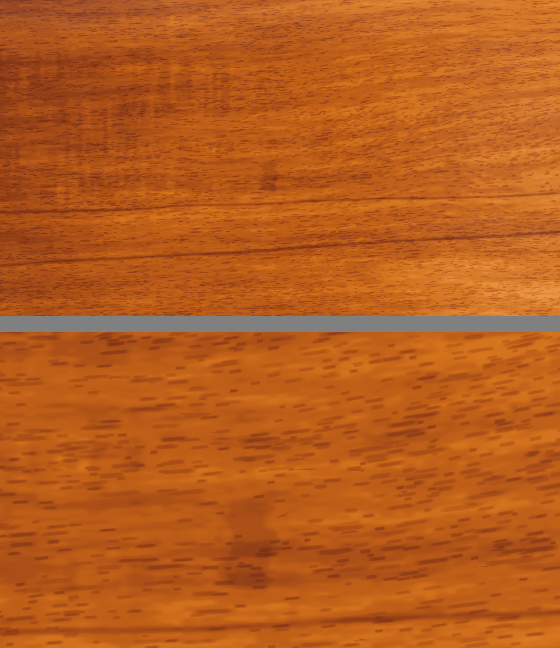
Top, the full canvas; bottom, a detail of the centre.
Reproduce this texture procedurally as a WebGL 2 fragment shader.

```glsl
#version 300 es
precision highp float;
// Polished red-brown timber with grain that climbs gently to the right.
// Stretched value noise gives bands and fibres, jittered cells give the pores,
// and cross-grain ripple, two dark seams and a soft sheen finish the board.

uniform vec2 u_resolution;
out vec4 fragColor;

float hash(vec2 p) {
  return fract(sin(dot(p, vec2(127.1, 311.7))) * 43758.5453);
}

float noise(vec2 p) {
  vec2 i = floor(p), f = fract(p);
  f = f * f * (3.0 - 2.0 * f);
  return mix(mix(hash(i), hash(i + vec2(1, 0)), f.x),
             mix(hash(i + vec2(0, 1)), hash(i + vec2(1, 1)), f.x), f.y);
}

// Noise centred on zero, from -1 to 1
float signedNoise(vec2 p) {
  return noise(p) * 2.0 - 1.0;
}

// Coordinates that follow the grain: x along it, y across it
vec2 grainSpace(vec2 p) {
  float bend = exp(-pow((p.y - 0.68) / 0.24, 2.0));
  float rise = 0.04 * p.x + 0.034 * bend * p.x * p.x;
  float waver = 0.012 * signedNoise(p * vec2(2.2, 3.0))
              + 0.003 * signedNoise(p * vec2(9.0, 12.0));
  return vec2(p.x, p.y - rise + waver);
}

// Short dark dashes, one per staggered cell
float pores(vec2 g, vec2 cells, float density, float seed) {
  vec2 q = g * cells;
  float row = floor(q.y);
  q.x += hash(vec2(row, seed)) * 17.0;
  vec2 id = vec2(floor(q.x), row) + seed * 7.3;
  vec2 f = fract(q) - 0.5;
  float halfLength = mix(0.14, 0.44, hash(id + 3.1));
  f.x -= (hash(id + 5.7) - 0.5) * (1.0 - 2.0 * halfLength);
  f.y -= (hash(id + 8.2) - 0.5) * 0.3 + f.x * 0.15;
  float taper = 1.0 - smoothstep(0.45, 1.0, abs(f.x) / halfLength);
  float body = 1.0 - smoothstep(0.08, 0.36, abs(f.y));
  float present = step(hash(id), density);
  return present * taper * body * mix(0.45, 1.0, hash(id + 1.9));
}

// Thin dark line with a soft shadow above it
float seam(vec2 p, float start, float slope, float width) {
  float d = p.y - start - slope * p.x - 0.005 * signedNoise(vec2(p.x * 5.0, start * 40.0));
  float strength = 0.5 + 0.5 * noise(vec2(p.x * 9.0, start * 70.0));
  float core = exp(-pow(d / width, 2.0));
  float shade = exp(-max(d, 0.0) / 0.022) * smoothstep(-0.004, 0.002, d);
  return strength * (core + 0.35 * shade);
}

// Dark to light timber tones
vec3 timber(float t) {
  vec3 c = mix(vec3(0.50, 0.20, 0.08), vec3(0.58, 0.25, 0.09), smoothstep(-0.15, 0.1, t));
  c = mix(c, vec3(0.67, 0.31, 0.09), smoothstep(0.1, 0.3, t));
  c = mix(c, vec3(0.75, 0.37, 0.09), smoothstep(0.3, 0.5, t));
  c = mix(c, vec3(0.83, 0.45, 0.11), smoothstep(0.5, 0.7, t));
  return mix(c, vec3(0.90, 0.55, 0.20), smoothstep(0.7, 0.95, t));
}

void main() {
  vec2 p = gl_FragCoord.xy / u_resolution.y;
  vec2 g = grainSpace(p);

  // Light falls towards the lower right
  float tone = 0.49 + 0.23 * (p.x - 0.8) - 0.20 * (p.y - 0.45);
  tone += 0.07 * signedNoise(p * vec2(2.0, 3.5) + 4.0);

  // Growth bands and fibres
  float band = signedNoise(g * vec2(0.9, 13.0) + 11.0);
  tone += 0.13 * band;
  tone += 0.11 * signedNoise(g * vec2(2.2, 38.0) + 23.0);
  tone += 0.10 * signedNoise(g * vec2(7.0, 95.0) + 37.0);
  tone += 0.09 * signedNoise(g * vec2(26.0, 170.0) + 51.0);
  tone += 0.06 * signedNoise(g * vec2(90.0, 230.0) + 67.0);

  // Cross-grain ripple on the left
  float rippleArea = (1.0 - smoothstep(0.5, 1.0, p.x))
                   * smoothstep(0.33, 0.42, p.y) * (1.0 - smoothstep(0.78, 0.95, p.y));
  float ripple = signedNoise(vec2(p.x * 75.0, p.y * 11.0))
               + 0.6 * signedNoise(vec2(p.x * 22.0, p.y * 5.0));
  tone += 0.13 * ripple * rippleArea * smoothstep(0.25, 0.7, noise(g * vec2(3.0, 16.0)));

  // Dark streak through the middle, and a small cross-grain stain
  tone -= 0.17 * exp(-pow((g.y - 0.455) / 0.018, 2.0)) * smoothstep(0.3, 0.7, p.x);
  vec2 stain = abs(p - vec2(0.853, 0.445)) + 0.008 * signedNoise(p * 60.0);
  tone -= 0.20 * (1.0 - smoothstep(0.018, 0.032, stain.x))
               * (1.0 - smoothstep(0.035, 0.065, stain.y));

  // Pores gather in patches along the grain
  float patchy = smoothstep(0.15, 0.8, noise(g * vec2(2.5, 18.0) + 81.0));
  float dark = 0.0;
  for (int i = 0; i < 4; i++) {
    float k = float(i);
    vec2 cells = vec2(15.0 + 7.0 * k, 105.0 + 17.0 * k);
    dark = max(dark, pores(g + k * 0.137, cells, 0.12 + 0.28 * patchy, k + 1.0));
  }
  tone -= 0.34 * dark;

  // Seams
  tone -= 0.42 * seam(p, 0.324, 0.037, 0.0040);
  tone -= 0.48 * seam(p, 0.160, 0.058, 0.0050);

  // Varnish sheen: paler and greyer at the top and right
  vec3 color = timber(tone);
  float sheen = max(smoothstep(0.78, 1.0, p.y), smoothstep(1.0, 1.8, p.x));
  sheen *= 0.55 + 0.45 * noise(g * vec2(4.0, 30.0) + 97.0);
  color += sheen * vec3(0.015, 0.045, 0.085);
  fragColor = vec4(clamp(color, 0.0, 1.0), 1.0);
}
```
